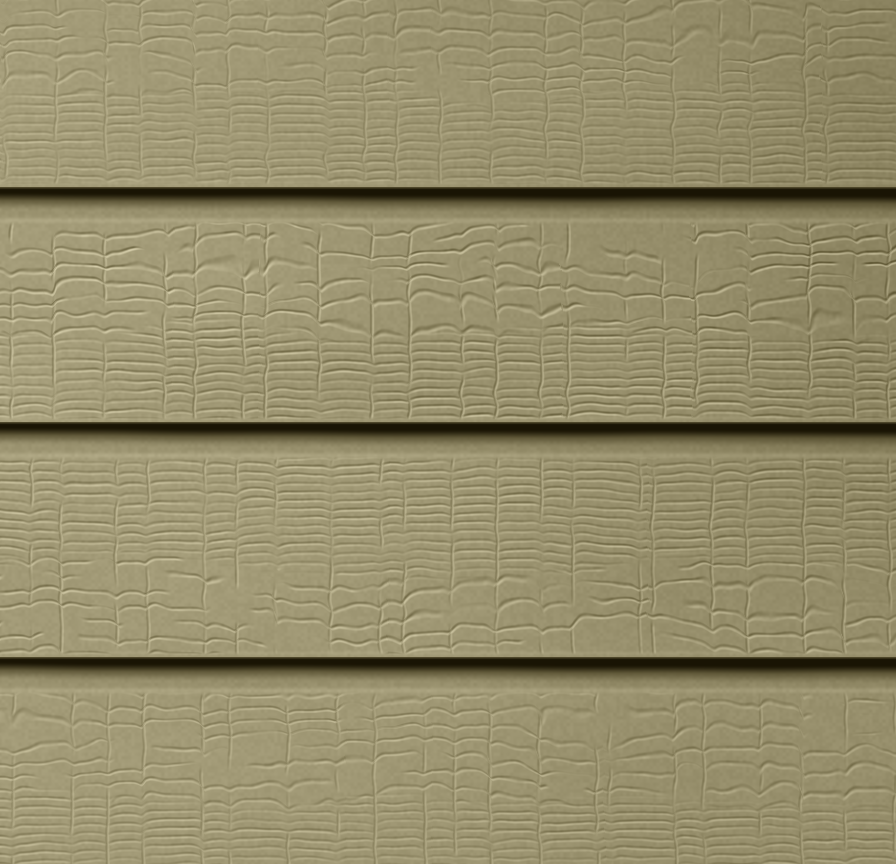
A Shadertoy shader for this texture:

```glsl
// Overlapping painted siding boards with embossed wood grain and dark lap shadows.

const vec3 PAINT = vec3(0.603, 0.572, 0.434);
const vec3 SHADOW = vec3(0.10, 0.08, 0.015);
const vec3 PENUMBRA = vec3(0.36, 0.33, 0.21);
const float BOARD_PITCH = 0.272;   // board spacing, canvas heights
const float FIRST_LAP = 0.216;     // first lap, measured from the top
const float LAP_WIDTH = 0.046;     // dark gap, share of a board
const float GRAIN_START = 0.145;   // end of the smooth strip
const float GRAIN_SPLIT = 0.61;    // border of coarse and fine grain
const float FINE_LINES = 94.0;     // lines per canvas height
const float COARSE_LINES = 50.0;
const float CUTS = 20.0;           // saw cuts per canvas height
const float GROOVE = 0.0027;
const float RELIEF_GAIN = 0.155;
const vec2 LIGHT_STEP = vec2(-0.0008, 0.0011);
const float BOARD_RELIEF[4] = float[4](0.68, 1.1, 0.95, 0.75);

float hash(vec2 p) {
    return fract(sin(dot(p, vec2(127.1, 311.7))) * 43758.5453);
}

float noise(vec2 p) {
    vec2 i = floor(p), f = fract(p);
    f = f * f * (3.0 - 2.0 * f);
    return mix(mix(hash(i), hash(i + vec2(1, 0)), f.x),
               mix(hash(i + vec2(0, 1)), hash(i + vec2(1, 1)), f.x), f.y);
}

float groove(float d, float width) {
    return 1.0 - smoothstep(0.0, width, abs(d));
}

// Signed distance to evenly spaced lines, in canvas heights
float lineDistance(float y, float count) {
    return (fract(y * count) - 0.5) / count;
}

// Board coordinates: x = index from the top, y = 0 at the lap to 1 at the lower lip
vec2 boardAt(float y) {
    float b = (1.0 - y - FIRST_LAP) / BOARD_PITCH;
    return vec2(floor(b) + 1.0, fract(b));
}

float grainHeight(vec2 p, vec2 board) {
    float seed = board.x * 17.3;

    // Irregular vertical cuts shift the grain from column to column
    float c = p.x * CUTS + 0.10 * (noise(vec2(p.x * 3.0, p.y * 60.0) + seed) - 0.5);
    float id = floor(c);
    float s = c - id - 0.12 - 0.76 * hash(vec2(id, seed));
    float shift = mix(hash(vec2(id, seed + 5.0)), hash(vec2(id + 1.0, seed + 5.0)),
                      smoothstep(-0.07, 0.07, s)) - 0.5;
    float bump = exp(-60.0 * s * s);

    // Fine parallel grain
    float sway = noise(vec2(p.x * 7.0, p.y * 9.0) + seed) - 0.5;
    float ripple = noise(vec2(p.x * 42.0, p.y * 45.0) + seed) - 0.5;
    float fineY = p.y + 0.010 * sway + 0.0035 * ripple + 0.006 * shift + 0.002 * bump;
    float fine = groove(lineDistance(fineY, FINE_LINES), GROOVE);
    fine *= 0.35 + 0.9 * noise(vec2(p.x * 14.0, p.y * 80.0) + seed);
    fine *= 1.0 - 0.5 * bump;

    // Coarse, wandering and broken grain
    float drift = noise(vec2(p.x * 6.0, p.y * 16.0) + seed + 40.0) - 0.5;
    float coarseY = p.y + 0.036 * drift + 0.009 * ripple + 0.011 * shift + 0.004 * bump;
    float coarse = groove(lineDistance(coarseY, COARSE_LINES), GROOVE * 1.3);
    coarse *= smoothstep(0.26, 0.42, noise(vec2(p.x * 20.0, coarseY * 50.0) + seed + 9.0));
    coarse *= 0.55 + 0.6 * noise(vec2(p.x * 70.0, p.y * 60.0) + seed);

    // Fine grain lies below the coarse, reversed on the third board
    float edge = board.y - GRAIN_SPLIT + 0.12 * sway;
    float fineZone = smoothstep(-0.03, 0.03, board.x == 2.0 ? -edge : edge);

    float cut = groove(s / CUTS, GROOVE);
    cut *= smoothstep(0.2, 0.6, noise(vec2(id * 3.7 + seed, p.y * 42.0)));
    return -max(mix(coarse, 0.85 * fine, fineZone), 0.75 * cut);
}

void mainImage(out vec4 fragColor, in vec2 fragCoord) {
    vec2 p = fragCoord / iResolution.y;
    float across = fragCoord.x / iResolution.x;
    vec2 board = boardAt(p.y);
    float f = board.y;

    // Emboss the grain with light from the upper left
    float relief = grainHeight(p - LIGHT_STEP, board) - grainHeight(p + LIGHT_STEP, board);
    relief *= BOARD_RELIEF[int(clamp(board.x, 0.0, 3.0))];
    relief *= smoothstep(GRAIN_START, GRAIN_START + 0.03, f) * (1.0 - smoothstep(0.975, 0.995, f));

    // Paint tone: side falloff, mottling, speckle and bright edges
    float tone = RELIEF_GAIN * relief;
    tone += 0.045 - 0.065 * across - 0.035 * across * across * p.y;
    tone += 0.03 * (noise(p * vec2(4.0, 9.0)) - 0.5);
    tone += 0.035 * (noise(p * 260.0) - 0.5);
    tone += 0.04 * groove(f - GRAIN_START, 0.018);
    tone += 0.03 * groove(f - 0.985, 0.015);
    vec3 color = PAINT + tone;

    // Lap shadow with a soft lower side, wider towards the right
    float gap = LAP_WIDTH + 0.014 * across + 0.006 * (noise(vec2(p.x * 9.0, board.x)) - 0.5);
    float soft = 1.0 - smoothstep(gap, gap + 0.06, f);
    color = mix(color, PENUMBRA, 0.9 * soft);
    color -= 0.035 * (1.0 - smoothstep(GRAIN_START - 0.03, GRAIN_START, f));
    float dark = smoothstep(0.0, 0.014, f) * (1.0 - smoothstep(gap - 0.022, gap + 0.018, f));
    color = mix(color, SHADOW, dark);

    fragColor = vec4(clamp(color, 0.0, 1.0), 1.0);
}
```
